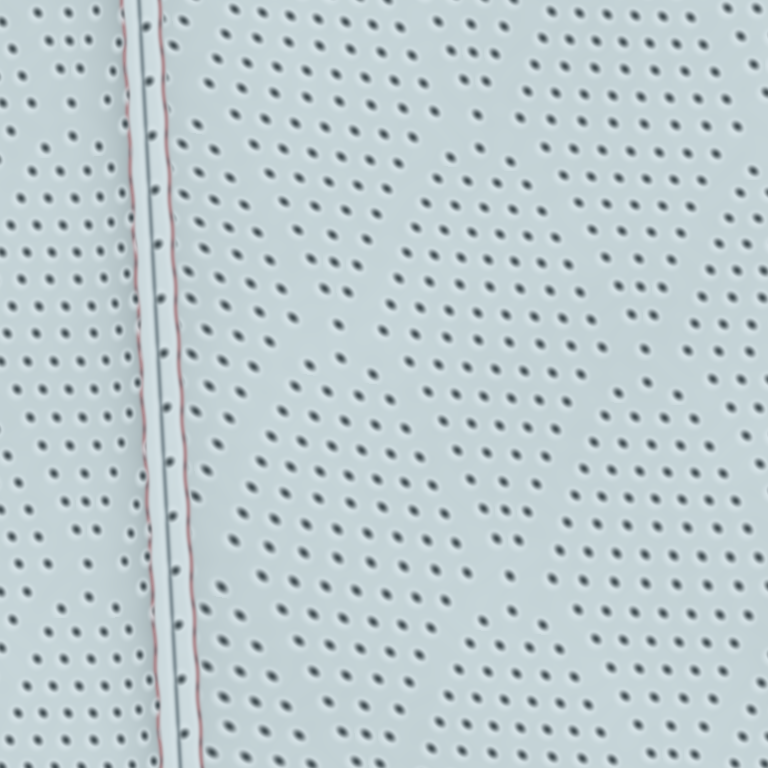
This texture is drawn by a Shadertoy shader. Its source:

```glsl
// Pale perforated leather: tapered diamonds of punched holes, split by a stitched seam.

const vec3 LEATHER   = vec3(0.768, 0.827, 0.841);
const vec3 RIM_LIGHT = vec3(0.862, 0.908, 0.925);
const vec3 HOLE      = vec3(0.200, 0.250, 0.270);
const vec3 THREAD    = vec3(0.670, 0.490, 0.510);
const vec3 THREAD_DK = vec3(0.430, 0.370, 0.400);
const vec3 GROOVE    = vec3(0.460, 0.525, 0.555);

const vec2  RIGHT_CENTER = vec2(0.643, 0.556);  // middle of one diamond per panel
const vec2  LEFT_CENTER  = vec2(0.104, 0.566);
const float RIGHT_SHEAR  = 0.07;
const float RIGHT_BEND   = 0.085;               // rows lift away from the center
const float SAG          = 0.007;               // rows drop near top and bottom
const float PULL_START   = 0.625;               // rows are pulled to the seam left of this
const float LEFT_LEAN    = 0.035;
const float LEFT_SQUEEZE = 0.94;
const float FOLD_WIDTH   = 0.075;               // left panel bends into the seam
const vec2  CELL         = vec2(0.392, 0.600);  // repeat of the staggered diamonds
const float CELL_SHIFT   = 0.016;
const float ROW_UP       = 0.0352;
const float ROW_DOWN     = 0.0365;
const float HOLE_PITCH   = 0.0376;
const float TIP_LIFT     = 0.0154;
const float TIP_DROP     = 0.008;
const float HOLE_RADIUS  = 0.0102;
const float RIM_RADIUS   = 0.0168;
const float SEAM_PITCH   = 0.0708;              // holes along the seam strip
const float STITCH       = 0.036;

// Half the width of a hole row; positive rows lie above the widest one.
float rowHalfWidth(float row) {
    if (row > 0.0) return 0.1406 - 0.0117 * row - 0.0000586 * row * row * row;
    return 0.01407 * (8.0 + row) + 0.0281 * exp(0.85 * row);
}

// Offset from q to the closest hole of the diamond centered on the origin.
vec2 nearestHole(vec2 q) {
    float pitch = q.y > 0.0 ? ROW_UP : ROW_DOWN;
    float row = clamp(floor(q.y / pitch + 0.5), -8.0, 7.0);
    float halfWidth = rowHalfWidth(row);
    float gaps = floor(2.0 * halfWidth / HOLE_PITCH + 0.5);
    float spacing = 2.0 * halfWidth / max(gaps, 1.0);
    float i = clamp(floor((q.x + halfWidth) / max(spacing, 0.001) + 0.5), 0.0, gaps);
    vec2 hole = vec2(gaps > 0.5 ? i * spacing - halfWidth : 0.0, row * pitch);
    if (row > 6.5) hole.y += (i == 1.0 ? TIP_LIFT : 0.0) - 0.005;
    if (row < -7.5) hole.y -= TIP_DROP;
    return q - hole;
}

// Closest hole over two interleaved grids of diamonds.
vec2 perforation(vec2 q) {
    vec2 best = vec2(1.0);
    for (int g = 0; g < 2; g++) {
        vec2 s = q + 0.5 * CELL * float(g) + vec2(0.0, CELL_SHIFT);
        s -= CELL * floor(s / CELL + 0.5);
        vec2 o = nearestHole(s - vec2(0.0, CELL_SHIFT));
        if (dot(o, o) < dot(best, best)) best = o;
    }
    return best;
}

vec2 rightPanel(vec2 p) {
    vec2 d = p - RIGHT_CENTER;
    float pull = max(PULL_START - p.x, 0.0);
    pull *= pull;
    d.y -= RIGHT_BEND * d.x * d.x + 0.48 * p.y * (1.0 - p.y) * pull;
    d.y += SAG * smoothstep(0.15, 0.32, abs(p.y - 0.5));
    d.x += (0.07 + 0.19 * (1.0 - p.y)) * pull;
    return d + RIGHT_SHEAR * d.yx;
}

vec2 leftPanel(vec2 p, float seam) {
    vec2 d = p - LEFT_CENTER;
    float fold = max(seam + FOLD_WIDTH, 0.0);
    d += vec2(2.3, -1.8) * fold * fold;
    return vec2((d.x + LEFT_LEAN * d.y) / LEFT_SQUEEZE, d.y);
}

float softLine(float d, float width) {
    return exp(-d * d / (width * width));
}

float mottle(vec2 p) {
    float broad = sin(p.x * 9.0 + 2.0 * sin(p.y * 5.0)) * sin(p.y * 7.0 + 1.0);
    float fine = sin(p.x * 83.0 + 3.0 * sin(p.y * 37.0)) * sin(p.y * 71.0 + 2.0 * sin(p.x * 43.0));
    return 0.006 * broad + 0.004 * fine;
}

// Thread colour, alternating along the seam.
vec3 threadColor(float y, float phase) {
    float twist = 0.5 + 0.5 * sin(6.2832 * y / STITCH + phase);
    return mix(THREAD, THREAD_DK, 0.65 * twist * twist * twist);
}

void mainImage(out vec4 fragColor, in vec2 fragCoord) {
    vec2 p = fragCoord / iResolution.xy;
    float down = 1.0 - p.y;
    float wobble = 0.0010 * sin(6.2832 * p.y / (2.0 * STITCH));

    // Signed distances to the two threads and the groove between them
    float leftThread  = p.x - (0.159 + 0.0507 * down) - wobble;
    float groove      = p.x - (0.181 + 0.0540 * down);
    float rightThread = p.x - (0.207 + 0.0565 * down) + wobble;

    // Leather with folds of shade beside the seam
    vec3 color = LEATHER + mottle(p);
    color -= 0.11 * exp(-abs(leftThread) / 0.028) * step(leftThread, 0.0);
    color -= 0.035 * exp(-abs(rightThread) / 0.045) * step(0.0, rightThread);
    float strip = smoothstep(0.0, 0.006, leftThread) * smoothstep(0.0, 0.006, -rightThread);
    color = mix(color, RIM_LIGHT, 0.35 * strip);

    // Seam
    color = mix(color, RIM_LIGHT, 0.4 * softLine(groove + 0.007, 0.004));
    color = mix(color, GROOVE, 0.85 * softLine(groove, 0.0032));
    color = mix(color, RIM_LIGHT, 0.4 * softLine(rightThread + 0.006, 0.004));
    color = mix(color, threadColor(p.y, 0.0), 0.8 * softLine(leftThread, 0.0029));
    color = mix(color, threadColor(p.y, 2.0), 0.8 * softLine(rightThread, 0.0029));

    // Punched holes with a raised pale rim; a single column runs inside the seam
    vec2 o;
    float visible = 1.0;
    if (rightThread > 0.0) {
        o = perforation(rightPanel(p));
        visible = smoothstep(0.002, 0.007, rightThread);
    } else if (groove > -0.007) {
        o = vec2(groove - 0.0075, (fract((down - 0.035) / SEAM_PITCH + 0.5) - 0.5) * SEAM_PITCH);
    } else {
        o = perforation(leftPanel(p, leftThread));
        visible = 1.0 - smoothstep(-0.001, 0.005, leftThread);
    }
    float rim = 1.0 - smoothstep(0.005, RIM_RADIUS, length(o + vec2(0.0015, 0.0015)));
    color = mix(color, RIM_LIGHT, 0.75 * rim * visible * (1.0 - 0.8 * softLine(groove, 0.005)));
    vec2 slanted = vec2(0.89 * (o.x - o.y), 1.11 * (o.x + o.y)) * 0.7071;
    float core = 1.0 - smoothstep(0.0, HOLE_RADIUS, length(slanted));
    color = mix(color, HOLE, 0.92 * core * visible);

    fragColor = vec4(color, 1.0);
}
```
